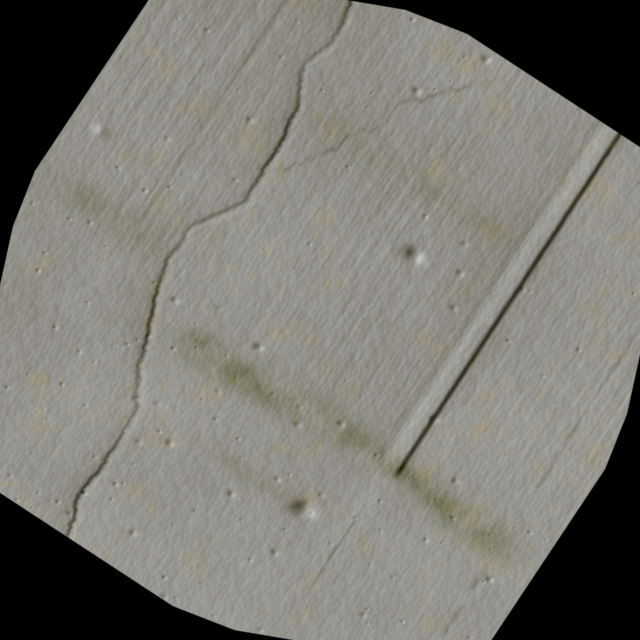
This texture is drawn by a Shadertoy shader. Its source:

```glsl
// Weathered grey stone slab on black: a winding crack, a straight rib with a
// groove, brushed streaks, mossy cross bands and chipped pits. The relief is
// cellular noise, the streaks and stains are layered sines in a turned frame.

const vec2 ALONG = vec2(0.5475, 0.8368);    // direction of the streaks
const vec2 ACROSS = vec2(0.8368, -0.5475);  // direction of the moss bands
const float SLAB_RADIUS = 0.5;
const float STONE_TONE = 0.578;
const float STREAK_DEPTH = 0.017;
const float GRAIN_DEPTH = 0.055;
const float RIB_LEFT = 0.199;
const float GROOVE = 0.232;
const float GROOVE_END = -0.138;
const vec3 MOSS_LOSS = vec3(0.135, 0.12, 0.165);
const vec3 OCHRE_SHIFT = vec3(0.035, 0.005, -0.07);

vec2 hash2(vec2 c) {
    return fract(sin(vec2(dot(c, vec2(127.1, 311.7)), dot(c, vec2(269.5, 183.3)))) * 43758.5);
}

// Layered, turned and warped sines, roughly -1 to 1
float waves(vec2 p) {
    float sum = 0.0, amp = 0.5;
    for (int i = 0; i < 5; i++) {
        sum += amp * sin(p.x + 1.4 * sin(p.y));
        p = mat2(-0.74, 0.67, -0.67, -0.74) * p * 1.9 + 1.7;
        amp *= 0.62;
    }
    return sum;
}

// Cellular noise: distance to the nearest scattered point
float cells(vec2 p) {
    vec2 home = floor(p);
    float nearest = 4.0;
    for (int k = 0; k < 9; k++) {
        vec2 c = home + vec2(k % 3 - 1, k / 3 - 1);
        vec2 d = c + hash2(c) - p;
        nearest = min(nearest, dot(d, d));
    }
    return sqrt(nearest);
}

float relief(vec2 p) {
    return cells(p) - cells(p + vec2(0.45, 0.15));
}

float bell(float d, float width) {
    return exp(-d * d / (width * width));
}

// Chip with a dark hollow and a lit lower right rim
float chip(vec2 d, float r) {
    vec2 rim = d - r * vec2(1.4, -0.7);
    return 0.75 * exp(-dot(rim, rim) / (r * r)) - exp(-dot(d, d) / (r * r));
}

float pits(vec2 p, float scale, float share) {
    vec2 g = p * scale, home = floor(g);
    float sum = 0.0;
    for (int k = 0; k < 9; k++) {
        vec2 c = home + vec2(k % 3 - 1, k / 3 - 1);
        vec2 chance = hash2(c + 31.0);
        float size = mix(0.05, 0.13, chance.y);
        sum += step(chance.x, share) * chip(g - c - hash2(c), size) * (0.4 + chance.y);
    }
    return sum;
}

float crackX(float y) {
    float bulge = 0.072 * smoothstep(0.195, 0.14, y) * smoothstep(-0.2, 0.1, y);
    float kinks = 0.024 * bell(y - 0.395, 0.035) + 0.022 * bell(y + 0.27, 0.04);
    return -0.212 + 0.53 * y - bulge - kinks + 0.006 * waves(vec2(y * 45.0, 2.0));
}

// Stain running across the streaks between two ends
float band(vec2 q, float v, float start, float end, float width) {
    float ends = smoothstep(start - 0.05, start + 0.05, q.x) * smoothstep(end + 0.05, end - 0.05, q.x);
    return ends * bell(q.y - v, width);
}

void mainImage(out vec4 fragColor, in vec2 fragCoord) {
    vec2 p = (fragCoord - 0.5 * iResolution.xy) / iResolution.y;
    vec2 q = vec2(dot(p, ACROSS), dot(p, ALONG));
    float pixel = 1.0 / iResolution.y;
    float blotch = waves(p * 9.0 + 4.0), fine = waves(p * 48.0);

    // Brushed streaks and grain
    float wander = waves(q * vec2(14.0, 5.0));
    float streaks = sin(q.x * 483.0 + 2.0 * wander) + 0.8 * sin(q.x * 217.0 + 3.0 * wander)
                  + 0.6 * sin(q.x * 791.0 + 4.0 * wander);
    float brushed = mix(0.25, 1.0, smoothstep(-0.17, 0.0, q.y)) * (0.55 + 0.4 * wander);
    float tone = STONE_TONE + 0.02 * blotch + 0.008 * fine - 0.03 * p.y + STREAK_DEPTH * streaks * brushed;
    tone += GRAIN_DEPTH * (relief(q * vec2(150.0, 80.0)) + 0.6 * relief(q * vec2(55.0, 38.0) + 9.0));

    // Rib, groove and fainter parallel ridges
    float upper = smoothstep(GROOVE_END - 0.01, GROOVE_END + 0.015, q.y);
    float rib = smoothstep(RIB_LEFT, RIB_LEFT + 0.008, q.x) * smoothstep(GROOVE, GROOVE - 0.008, q.x);
    tone += rib * mix(0.025, 0.05, upper) * smoothstep(-0.36, -0.2, q.y);
    tone -= 0.04 * upper * exp((q.x - RIB_LEFT) / 0.035) * step(q.x, RIB_LEFT);
    tone -= upper * (0.33 * bell(q.x - GROOVE - 0.001, 0.0038) + 0.05 * bell(q.x - GROOVE, 0.012));
    float ragged = 0.004 * wander;
    tone -= 0.09 * bell(q.x - 0.219 + ragged, 0.003) * smoothstep(-0.2, -0.25, q.y) * smoothstep(-0.37, -0.33, q.y);
    tone -= 0.08 * bell(q.x + 0.32 + 0.4 * ragged, 0.004) * smoothstep(-0.06, 0.0, q.y) * (0.7 + 0.4 * fine);
    tone -= 0.07 * chip(vec2(q.x - 0.427 + ragged, 0.0), 0.005) * (fine - 0.2);

    // Main crack with its shaded left lip, and a hairline branch
    float slope = (crackX(p.y + 0.004) - crackX(p.y - 0.004)) / 0.008;
    float d = (p.x - crackX(p.y)) / sqrt(1.0 + slope * slope);
    float depth = 0.75 + 0.35 * sin(p.y * 23.0 + 1.5);
    tone -= depth * 0.26 * bell(d, 0.0036) + 0.07 * depth * exp(min(d, 0.0) / 0.024) * smoothstep(0.004, -0.004, d);
    tone += 0.04 * bell(d - 0.009, 0.005);
    float hair = p.y - 0.262 - 0.47 * p.x - 0.018 * waves(vec2(p.x * 24.0, 5.0));
    tone -= 0.09 * bell(hair, 0.004) * smoothstep(-0.08, -0.04, p.x) * smoothstep(0.3, 0.25, p.x) * (0.6 + 0.5 * fine);

    // Scattered pits and a few larger chips
    float worn = mix(0.07, 0.17, smoothstep(0.0, -0.2, q.y));
    tone += 0.16 * pits(p, 22.0, worn) + 0.13 * pits(p + 3.0, 41.0, worn);
    tone += 0.27 * chip(p - vec2(0.139, 0.104) + 0.002 * fine, 0.011);
    tone += 0.25 * chip(p - vec2(-0.035, -0.293) + 0.006 * fine, 0.013);
    tone -= 0.13 * chip(p - vec2(-0.348, 0.298), 0.009);

    // Stone colour: darker parts turn olive
    tone = clamp(tone, 0.2, 0.76);
    float warmth = mix(0.058, 0.028, smoothstep(0.44, 0.62, tone));
    vec3 color = vec3(tone, tone - 0.006, tone - warmth);

    // Moss bands and ochre stains
    vec2 bent = q + 0.014 * vec2(fine, blotch);
    float moss = band(bent, -0.135, -0.16, 0.45, 0.027) + 0.6 * band(bent, -0.04, -0.47, -0.27, 0.028)
               + 0.5 * band(bent, 0.255, -0.16, 0.18, 0.022) + 0.45 * band(bent, -0.268, -0.03, 0.14, 0.014);
    color -= MOSS_LOSS * moss * clamp(0.6 + 0.55 * fine + 0.3 * blotch, 0.0, 1.3);
    float ochre = smoothstep(0.5, 1.1, waves(p * 27.0 + 8.0)) + 0.8 * bell(length(p - vec2(-0.109, 0.285)), 0.025);
    float flecks = smoothstep(0.25, 0.05, cells(p * 26.0)) * smoothstep(0.1, 0.6, blotch);
    color += OCHRE_SHIFT * (0.6 * ochre + 0.5 * flecks + 0.25 * moss);

    // Slab outline: tangent planes in opposite pairs
    float outside = -1.0;
    float angles[6] = float[6](0.991, 1.2, 1.403, 2.555, 2.763, 2.925);
    for (int i = 0; i < 6; i++) {
        outside = max(outside, abs(dot(p, vec2(cos(angles[i]), sin(angles[i])))) - SLAB_RADIUS);
    }
    fragColor = vec4(color * smoothstep(pixel, -pixel, outside), 1.0);
}
```
